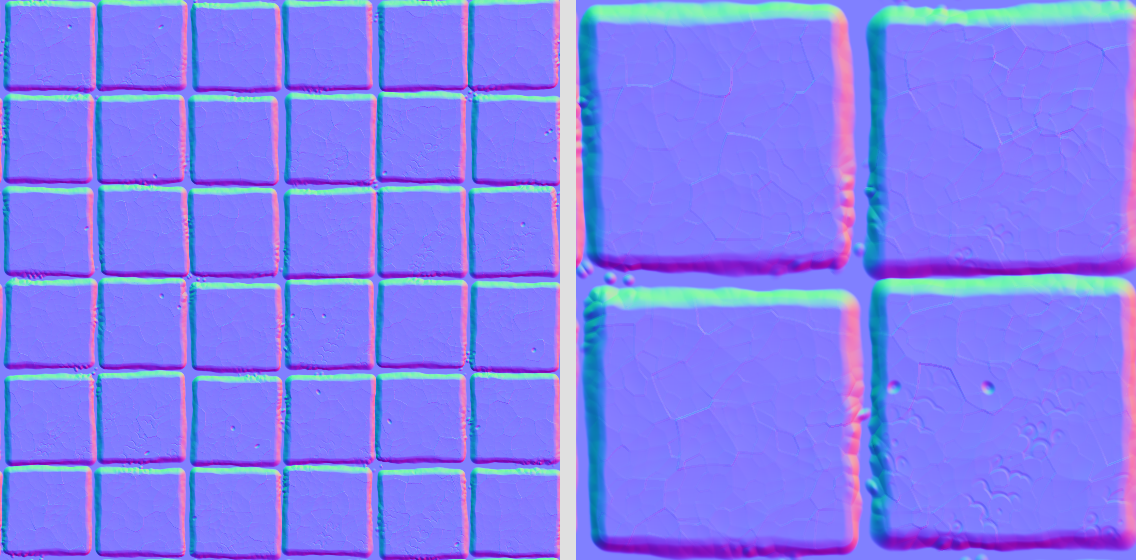
Left: the whole. Right: its middle third, enlarged.
Write a Shadertoy shader that draws this texture map.

```glsl
const float TILES = 6.0;                    // repeats across and down
const vec2  GRID_SHIFT = vec2(0.02, 0.01);  // lengths below are in tile units
const float HALF_SIZE = 0.456;
const float CORNER_RADIUS = 0.05;
const float PLACE_JITTER = 0.022;
const float SIZE_JITTER = 0.008;
const float SHEAR_JITTER = 0.03;
const float BEVEL_WIDTH = 0.036;
const float BEVEL_HEIGHT = 0.05;
const vec2  LIP_WIDTH = vec2(0.034, 0.009); // softest and sharpest
const float LIP_HEIGHT = 0.042;
const float EDGE_CHIP = 0.02;
const float GRAIN_HEIGHT = 0.0045;
const float GRIT_HEIGHT = 0.014;
const float PIT_DEPTH = 0.012;
const float SCRATCH_DEPTH = 0.0022;
const float TILT_JITTER = 0.02;
const vec2  BASE_TILT = vec2(0.02, -0.035);
const float SAMPLE_STEP = 0.005;
const float TAU = 6.2831853;

vec2 hash2(vec2 p) {
    vec3 a = fract(vec3(p.xyx) * vec3(0.1031, 0.1030, 0.0973));
    a += dot(a, a.yzx + 33.33);
    return fract((a.xx + a.yz) * a.zy);
}

// Wrapping cellular noise: nearest distance and that cell's random value
vec2 cellular(vec2 p, float period) {
    vec2 base = floor(p);
    vec2 nearest = vec2(8.0, 0.0);
    for (int y = -1; y <= 1; y++)
    for (int x = -1; x <= 1; x++) {
        vec2 cell = base + vec2(x, y);
        vec2 rnd = hash2(mod(cell, period) + period);
        float dist = length(cell + 0.1 + 0.8 * rnd - p);
        if (dist < nearest.x) nearest = vec2(dist, fract(rnd.x * 17.0 + rnd.y * 31.0));
    }
    return nearest;
}

float roundedBox(vec2 p, vec2 halfSize, float radius) {
    vec2 e = abs(p) - halfSize + radius;
    return length(max(e, 0.0)) + min(max(e.x, e.y), 0.0) - radius;
}

// Broad shoulder plus an outer lip that sharpens and softens along the edge
float tileHeight(vec2 p, vec2 cell, float chip, float rough) {
    vec2 id = mod(cell, TILES);
    vec2 place = hash2(id + 11.0) - 0.5;
    vec2 shape = hash2(id + 37.0) - 0.5;
    vec2 wear = hash2(id + 71.0);
    vec2 q = p - cell - 0.5 - 2.0 * PLACE_JITTER * place;
    q += 2.0 * SHEAR_JITTER * (hash2(id + 53.0) - 0.5) * q.yx;

    vec2 phase = TAU * wear;
    float wobble = 0.005 * sin(8.0 * q.x + 5.0 * q.y + phase.x)
                 + 0.003 * sin(15.0 * q.y - 13.0 * q.x + phase.y)
                 + 0.0015 * sin(37.0 * q.x + 31.0 * q.y + phase.x);
    float d = roundedBox(q, HALF_SIZE + 2.0 * SIZE_JITTER * shape, CORNER_RADIUS) + wobble + chip;

    float along = 0.5 + 0.35 * sin(7.0 * q.x - 5.0 * q.y + phase.y)
                + 0.15 * sin(29.0 * q.x + 33.0 * q.y + phase.x);
    float soft = BEVEL_WIDTH * mix(1.3, 0.8, along);
    float sharp = mix(LIP_WIDTH.x, LIP_WIDTH.y, along);
    float shoulder = 1.0 - smoothstep(-soft, soft, d + 0.006);
    float lip = 1.0 - smoothstep(-sharp, sharp, d - 0.008);
    float h = BEVEL_HEIGHT * shoulder + LIP_HEIGHT * lip;

    // Broken slanting scratches on the more worn tiles
    float bend = 2.0 * sin(9.0 * q.x + phase.x) + 1.5 * sin(21.0 * q.y + phase.y) + 5.0 * rough;
    float groove = smoothstep(0.4, 1.0, sin(26.0 * q.x + 48.0 * q.y + bend));
    float breaks = smoothstep(0.0, 0.8, sin(13.0 * q.x - 9.0 * q.y + phase.y));
    float worn = step(0.72, wear.y) * smoothstep(0.1, -0.3, q.y + 0.4 * shape.x);
    h -= SCRATCH_DEPTH * groove * breaks * worn * shoulder;

    return h - dot(q, BASE_TILT + TILT_JITTER * shape) * shoulder;
}

float surfaceHeight(vec2 p) {
    vec2 w = p * TAU / TILES;
    vec2 warped = p + 0.02 * vec2(sin(13.0 * w.y + 4.0 * w.x), sin(11.0 * w.x - 7.0 * w.y));
    vec2 coarse = cellular(warped * 6.0, TILES * 6.0);
    vec2 fine = cellular(warped * 17.0, TILES * 17.0);
    float patches = smoothstep(0.2, 0.9, sin(5.0 * w.x + 2.0 * sin(3.0 * w.y)) * sin(4.0 * w.y + 2.0 * w.x + 1.0));

    // The four closest tiles
    float chip = EDGE_CHIP * (fine.x - 0.45) * (0.2 + 0.8 * patches);
    vec2 corner = floor(p - 0.5);
    float h = 0.0;
    for (int i = 0; i < 4; i++)
        h = max(h, tileHeight(p, corner + vec2(i % 2, i / 2), chip, fine.x));

    // Grain and pits on the faces, grit in the joints
    float face = smoothstep(0.01, BEVEL_HEIGHT + LIP_HEIGHT * 0.6, h);
    float grain = coarse.x * coarse.x * (0.4 + coarse.y) + fine.x * fine.x * fine.y * (0.4 + 0.5 * patches);
    h += GRAIN_HEIGHT * grain * face;
    h -= PIT_DEPTH * step(0.985, coarse.y) * (1.0 - smoothstep(0.03, 0.17, coarse.x)) * face;
    h += GRIT_HEIGHT * patches * step(0.6, fine.y) * (1.0 - smoothstep(0.05, 0.45, fine.x)) * (1.0 - face);
    return h;
}

void mainImage(out vec4 fragColor, in vec2 fragCoord) {
    vec2 p = fragCoord / iResolution.xy * TILES - GRID_SHIFT;
    vec2 s = vec2(SAMPLE_STEP, 0.0);
    vec2 slope = vec2(surfaceHeight(p + s.xy) - surfaceHeight(p - s.xy),
                      surfaceHeight(p + s.yx) - surfaceHeight(p - s.yx)) / (2.0 * SAMPLE_STEP);
    vec3 normal = normalize(vec3(-slope, 1.0));
    fragColor = vec4(0.5 + 0.5 * normal, 1.0);
}
```
